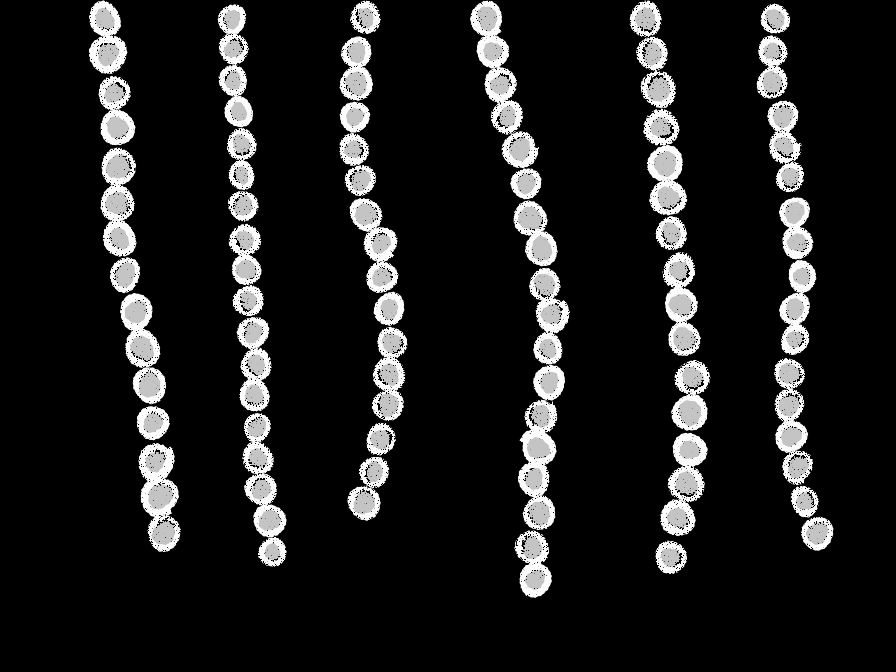
Write a Shadertoy shader that draws this pattern.

```glsl
// Six swaying strands of worn white beads with grey cores hanging on black.
#define STRANDS 6
#define TOP_GAP 0.028
#define BEAD_SIZE 1.00
#define CORE_SIZE 0.63
#define JITTER vec2(0.012, 0.006)
#define GRAIN_SCALE 7.0
#define WEAR 0.95
#define RING_COLOR vec3(0.99)
#define CORE_COLOR vec3(0.77)

const float PI = 3.14159;

// Per strand: top x, drift to the bottom, length, bead count.
const vec4 STRAND[STRANDS] = vec4[STRANDS](
    vec4(0.155, 0.085, 0.766, 15.0),
    vec4(0.344, 0.064, 0.795, 18.0),
    vec4(0.545, -0.005, 0.722, 16.0),
    vec4(0.731, 0.066, 0.835, 18.0),
    vec4(0.965, 0.031, 0.799, 16.0),
    vec4(1.151, 0.068, 0.764, 17.0));

// Per strand: amplitudes of the first three sine harmonics of its sway.
const vec3 SWAY[STRANDS] = vec3[STRANDS](
    vec3(-0.0045, -0.0043, 0.0033),
    vec3(-0.0068, 0.0040, -0.0016),
    vec3(0.0200, -0.0278, -0.0052),
    vec3(0.0432, -0.0009, -0.0089),
    vec3(0.0368, -0.0122, 0.0036),
    vec3(-0.0082, 0.0148, -0.0126));

float hash(vec2 p) {
    return fract(sin(dot(p, vec2(127.1, 311.7))) * 43758.55);
}

vec2 hash2(vec2 p) {
    return vec2(hash(p), hash(p + 37.2));
}

// Distance to the nearest scattered cell centre.
float cellular(vec2 p) {
    vec2 cell = floor(p);
    float nearest = 2.0;
    for (int y = -1; y <= 1; y++)
        for (int x = -1; x <= 1; x++) {
            vec2 c = cell + vec2(x, y);
            nearest = min(nearest, length(c + hash2(c) - p));
        }
    return nearest;
}

vec2 beadCenter(int strand, float index) {
    vec4 s = STRAND[strand];
    float t = index / (s.w - 1.0);
    float sway = dot(SWAY[strand], sin(PI * t * vec3(1, 2, 3)));
    vec2 jitter = (hash2(vec2(index, strand) + 3.7) - 0.5) * JITTER;
    return vec2(s.x + s.y * t + sway, 1.0 - TOP_GAP - s.z * t) + jitter;
}

void paintBead(inout vec3 color, vec2 p, float radius, vec2 id, float pixel) {
    vec2 shape = hash2(id + 11.3), phase = 2.0 * PI * hash2(id + 5.1);
    p /= radius * mix(0.94, 1.07, shape.x);
    if (dot(p, p) > 2.0) return;
    float aa = pixel / radius;

    // Tilted, slightly narrow oval with an uneven edge.
    float tilt = (shape.y - 0.5) * 1.1;
    p = mat2(cos(tilt), -sin(tilt), sin(tilt), cos(tilt)) * p;
    p.x *= mix(1.0, 1.16, hash(id + 8.9));
    float d = length(p), a = atan(p.y, p.x);
    float edge = 1.0 + 0.03 * sin(2.0 * a + phase.x) + 0.03 * sin(3.0 * a + phase.y)
               + 0.013 * sin(13.0 * a + phase.x) + 0.013 * sin(22.0 * a + phase.y);
    // A few beads curl outward like a coil.
    float coil = step(0.9, hash(id + 21.4));
    edge += coil * 0.2 * (fract((a + phase.x) / (2.0 * PI)) - 0.3);
    float core = CORE_SIZE * mix(0.88, 1.1, hash(id + 2.6))
               + 0.045 * sin(2.0 * a + phase.y) + 0.035 * sin(3.0 * a + phase.x)
               + 0.02 * sin(9.0 * a + phase.y);

    // Chips gather on the outer rim and in a crescent around the core.
    float wear = WEAR * mix(0.3, 1.0, hash(id + 14.8));
    float side = smoothstep(0.1, 1.0, sin(a + phase.y));
    float seam = exp(-pow((d - core) / 0.10, 2.0));
    float rim = smoothstep(0.78, 1.0, d / edge);
    float chip = wear * (0.08 + 0.55 * seam * side + 0.10 * seam + 0.30 * rim);
    float grain = cellular(p * GRAIN_SCALE + id * 17.0);
    float intact = smoothstep(chip - 0.06, chip + 0.06, grain);

    float body = 1.0 - smoothstep(-aa, aa, d - edge);
    float inner = 1.0 - smoothstep(-aa, aa, d - core);
    vec3 paint = mix(RING_COLOR, CORE_COLOR, inner) * intact;
    color = mix(color, paint, body);
}

void mainImage(out vec4 fragColor, in vec2 fragCoord) {
    float pixel = 0.6 / iResolution.y;
    vec2 uv = fragCoord / iResolution.y;
    vec3 color = vec3(0.0);
    for (int strand = 0; strand < STRANDS; strand++) {
        vec4 s = STRAND[strand];
        float spacing = s.z / (s.w - 1.0);
        float nearest = round((1.0 - TOP_GAP - uv.y) / spacing);
        for (float k = -1.0; k <= 1.0; k++) {
            float index = nearest + k;
            if (index < 0.0 || index > s.w - 1.0) continue;
            vec2 p = uv - beadCenter(strand, index);
            paintBead(color, p, 0.5 * spacing * BEAD_SIZE, vec2(index, strand), pixel);
        }
    }
    fragColor = vec4(color, 1.0);
}
```
